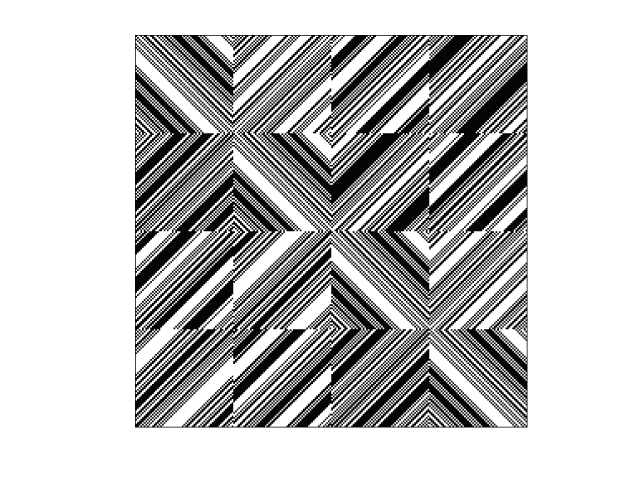
Give the GLSL for this pattern, as a Shadertoy shader.

```glsl
// A framed square holding a 4x4 array of circulant blocks of black and white cells.
// Each block repeats one of four stripe sequences along a diagonal, some mirrored
// or inverted; broad bands interrupt fine hashed stripes. Supersampled for smooth edges.

const vec2 CENTRE = vec2(0.5176, 0.5182);  // square centre, share of canvas
const float SIDE = 0.816;                  // square side, share of canvas height
const float ORDER = 59.0;                  // cells along one block
const float FRAME = 0.0011;                // frame half width, share of side
const float PAIR_FLIP = 0.3;               // chance that a fine stripe pair swaps
const int SAMPLES = 4;                     // subsamples per axis
const vec3 INK = vec3(0.02);
const vec3 PAPER = vec3(1.0);

// Broad bands: sequence, first cell, last cell, ink (1) or paper (0)
const int BAND_COUNT = 12;
const vec4 BANDS[BAND_COUNT] = vec4[BAND_COUNT](
    vec4(0, 22, 26, 1), vec4(0, 33, 37, 1), vec4(0, 42, 45, 0), vec4(0, 47, 51, 0),
    vec4(1, 23, 29, 0), vec4(1, 40, 44, 0),
    vec4(2, 15, 20, 1), vec4(2, 41, 44, 1), vec4(2, 8, 13, 0), vec4(2, 29, 36, 0),
    vec4(3, 16, 24, 1), vec4(3, 44, 47, 0));

float hash(vec2 p) {
    return fract(sin(dot(p, vec2(127.1, 311.7))) * 43758.5453);
}

// Ink of one entry in a stripe sequence
float stripe(int sequence, float k) {
    float id = float(sequence);
    float flip = step(hash(vec2(floor(k * 0.5), id + 3.0)), PAIR_FLIP);
    float ink = abs(mod(k, 2.0) - flip);
    for (int i = 0; i < BAND_COUNT; i++) {
        vec4 band = BANDS[i];
        if (band.x == id && k >= band.y && k <= band.z) ink = band.w;
    }
    return ink;
}

// Ink of the block array; p runs from the top left corner, 0 to 1
float blockArray(vec2 p) {
    vec2 grid = p * 4.0;
    ivec2 block = ivec2(clamp(floor(grid), 0.0, 3.0));
    vec2 cell = min(floor((grid - vec2(block)) * ORDER), ORDER - 1.0);
    int col = block.x;
    int row = block.y;

    // Diagonal blocks slope down; the others slope up, mirrored off the border
    bool diagonal = row == col;
    bool mirrored = !diagonal && row > 0 && col > 0;
    float k = diagonal ? cell.x - cell.y : cell.x + cell.y;
    if (mirrored) k = ORDER - 2.0 - k;
    k = mod(k + 2.0 * ORDER, ORDER);

    // Inverted blocks: the first column and one cyclic set
    bool inverted = row > 0 && (col == 0 || col == (row + 1) % 3 + 1);
    float ink = stripe(row ^ col, k);
    return inverted ? 1.0 - ink : ink;
}

// Total ink: blocks inside the square, plus its thin frame
float inkAt(vec2 p) {
    vec2 q = abs(p - 0.5) - 0.5;
    float edge = max(q.x, q.y);
    if (abs(edge) < FRAME) return 1.0;
    return edge < 0.0 ? blockArray(p) : 0.0;
}

void mainImage(out vec4 fragColor, in vec2 fragCoord) {
    float ink = 0.0;
    for (int j = 0; j < SAMPLES; j++) {
        for (int i = 0; i < SAMPLES; i++) {
            vec2 offset = (vec2(i, j) + 0.5) / float(SAMPLES) - 0.5;
            vec2 p = (fragCoord + offset - CENTRE * iResolution.xy) / (iResolution.y * SIDE);
            ink += inkAt(vec2(p.x, -p.y) + 0.5);
        }
    }
    ink /= float(SAMPLES * SAMPLES);
    fragColor = vec4(mix(PAPER, INK, ink), 1.0);
}
```
